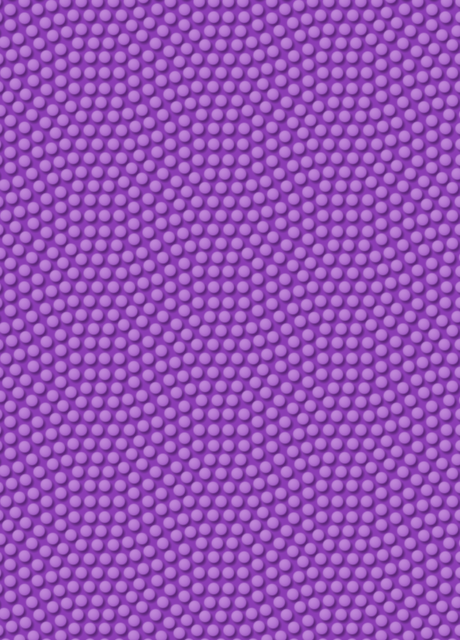
Write a WebGL 2 fragment shader that draws this texture.

```glsl
#version 300 es
precision highp float;
// Grippy rubber sheet of small raised pimples on a purple ground.
// A honeycomb of large cells repeats; each holds hexagonal rings of dots that
// twist outward, plus dots along its borders. Dots are domed and cast shadows.
uniform vec2 u_resolution;
out vec4 outColor;

const float PI = 3.14159265;
const float SECTOR = PI / 3.0;
const float CELL_PERIOD = 0.2232;            // in canvas heights
const vec2 CELL_ORIGIN = vec2(0.3454, 0.4397);
const float RING_GAP = 0.0975;               // the rest is in cell periods
const float EDGE_GAP = 0.102;
const float CORNER_RADIUS = 0.511;
const float DOT_RADIUS = 0.0405;

const vec3 GROUND = vec3(0.55, 0.24, 0.71);
const vec3 SHADOW = vec3(0.36, 0.15, 0.48);
const vec3 DOT_DIM = vec3(0.61, 0.32, 0.76);
const vec3 DOT_BRIGHT = vec3(0.77, 0.56, 0.86);

vec2 polar(float radius, float angle) {
  return radius * vec2(cos(angle), sin(angle));
}

vec2 shorter(vec2 a, vec2 b) {
  return dot(a, a) < dot(b, b) ? a : b;
}

// Offset from the centre of the nearest honeycomb cell
vec2 hexCell(vec2 p) {
  vec2 span = vec2(sqrt(3.0), 1.0);
  vec2 a = p - span * floor(p / span + 0.5);
  vec2 b = p - span * (floor(p / span) + 0.5);
  return shorter(a, b);
}

// Centre of the ring dot closest in angle; ring k has 6k dots
vec2 ringDot(float k, float angle) {
  float stride = SECTOR / k;
  float twist = 0.25 * stride * max(k - 2.0, 0.0);
  float slot = floor((angle - twist) / stride + 0.5) * stride + twist;
  float fold = mod(slot, SECTOR) - 0.5 * SECTOR;
  return polar(RING_GAP * k / cos(fold), slot);
}

// Centre of the closest of four dots shared along a cell border
vec2 edgeDot(vec2 p, float angle) {
  vec2 normal = polar(1.0, (floor(angle / SECTOR) + 0.5) * SECTOR);
  vec2 along = vec2(-normal.y, normal.x);
  float slot = clamp(floor(dot(p, along) / EDGE_GAP) + 0.5, -1.5, 1.5);
  return 0.5 * normal + slot * EDGE_GAP * along;
}

// Offset from the centre of the nearest dot
vec2 nearestDot(vec2 p) {
  vec2 q = hexCell(p);
  float angle = atan(q.y, q.x + 1e-6);
  vec2 best = q;
  for (int k = 1; k <= 4; k++) {
    best = shorter(best, q - ringDot(float(k), angle));
  }
  best = shorter(best, q - edgeDot(q, angle));
  float corner = floor(angle / SECTOR + 0.5) * SECTOR;
  return shorter(best, q - polar(CORNER_RADIUS, corner));
}

// Domed colour, lit from the upper left
vec3 dotColor(vec2 offset, float radius) {
  vec2 r = offset / radius;
  float slope = dot(r, normalize(vec2(-1.0, 1.2)));
  float crown = 1.0 - smoothstep(0.3, 1.0, length(r));
  return mix(DOT_DIM, DOT_BRIGHT, clamp(0.5 + 0.4 * slope + 0.2 * crown, 0.0, 1.0));
}

// Ground darkened by a soft shadow to the lower right of each dot
vec3 groundColor(vec2 p, vec2 drop) {
  float d = length(nearestDot(p - drop));
  float shade = 1.0 - smoothstep(0.6 * DOT_RADIUS, 1.35 * DOT_RADIUS, d);
  return mix(GROUND, SHADOW, shade);
}

void main() {
  vec2 p = (gl_FragCoord.xy / u_resolution.y - CELL_ORIGIN) / CELL_PERIOD;
  float blur = max(0.008, 0.75 / (u_resolution.y * CELL_PERIOD));

  vec2 offset = nearestDot(p);
  float cover = 1.0 - smoothstep(-blur, blur, length(offset) - DOT_RADIUS);
  vec3 color = mix(groundColor(p, vec2(0.015, -0.018)), dotColor(offset, DOT_RADIUS), cover);
  outColor = vec4(color, 1.0);
}
```
